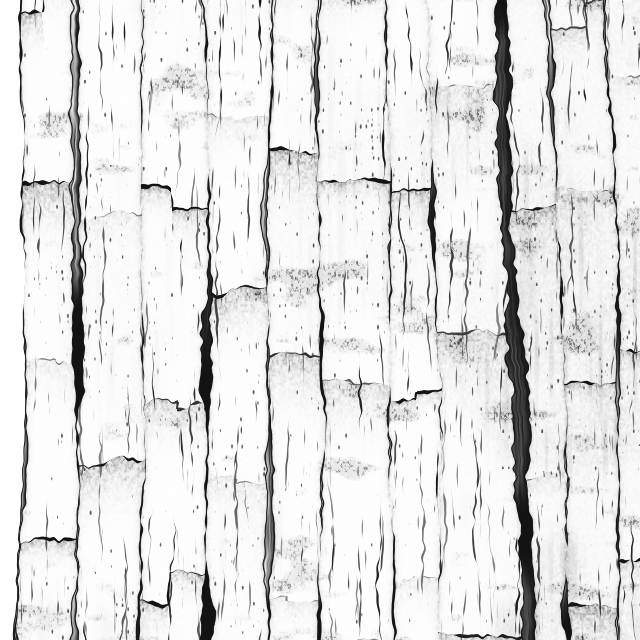
This texture is drawn by a Shadertoy shader. Its source:

```glsl
// Weathered white planks in ink: ragged split seams, broken ends, hairline cracks and specks.

const float SEAMS = 11.0;
const float MAIN_SPLIT = 8.0;
const float LEFT_MARGIN = 0.033;
const float SEAM_PITCH = 0.093;
const vec3 PAPER = vec3(0.995);
const vec3 INK = vec3(0.075, 0.073, 0.073);

float hash(vec2 p) {
  vec3 q = fract(p.xyx * 0.1031);
  q += dot(q, q.yzx + 33.33);
  return fract((q.x + q.y) * q.z);
}

float noise(vec2 p) {
  vec2 i = floor(p), f = fract(p);
  f = f * f * (3.0 - 2.0 * f);
  return mix(mix(hash(i), hash(i + vec2(1, 0)), f.x),
             mix(hash(i + vec2(0, 1)), hash(i + vec2(1, 1)), f.x), f.y);
}

float fbm(vec2 p) {
  return 0.6 * noise(p) + 0.4 * noise(p * 2.3 + 19.0);
}

// One-dimensional noise around zero.
float wobble(float t, float seed) {
  return noise(vec2(t, seed)) - 0.5;
}

// Coverage of a stroke, fading out as it thins.
float stroke(float dist, float halfWidth) {
  float edge = max(0.6 / iResolution.y, 0.001);
  return (1.0 - smoothstep(-edge, edge, dist - halfWidth)) * smoothstep(0.0, edge, halfWidth);
}

// Wandering horizontal position of a seam.
float seamX(float i, float y) {
  float x = LEFT_MARGIN + i * SEAM_PITCH;
  x += step(0.5, i) * 0.042 * (hash(vec2(i, 41)) - 0.5);
  x -= 0.05 * smoothstep(5.0, 8.0, i) * (y - 0.6) * (0.3 + 0.7 * hash(vec2(i, 5)));
  x += 0.016 * wobble(y * 3.0, i * 7.0) + 0.006 * wobble(y * 20.0, i * 5.0 + 60.0);
  return x + 0.0035 * wobble(y * 75.0, i * 5.0 + 30.0);
}

// Half width of a seam: a broken hairline that opens into long wedges.
float seamHalfWidth(float i, float y, float side) {
  float strength = 0.15 + 0.85 * fract(i * 0.618);
  float hair = 0.0021 * smoothstep(-0.35, 0.25, wobble(y * 9.0, i + 90.0));
  hair *= 0.75 + wobble(y * 70.0, i + 140.0);
  float wedge = 0.0105 * strength * smoothstep(-0.04, 0.35, wobble(y * 4.5, i * 9.0 + 20.0));
  if (i == MAIN_SPLIT) wedge += 0.008 * smoothstep(0.2, 0.42, y);
  float seed = i * 3.0 + side;
  return hair + wedge * (1.0 + 0.9 * wobble(y * 28.0, seed) + 0.5 * wobble(y * 90.0, seed));
}

// Tapered vertical cracks, at most one per cell.
float cracks(vec2 p, vec2 cell, float density, float width, float seed) {
  vec2 g = p / cell;
  float column = floor(g.x) + seed;
  g.y += hash(vec2(column, seed));
  vec2 id = floor(g) + seed, f = fract(g);
  float along = abs(f.y - 0.5) * 2.0 / (0.25 + 0.75 * hash(id + 17.0));
  float centre = 0.3 + 0.4 * hash(id + 31.0);
  centre += 0.36 * wobble(p.y * 12.0, column) + 0.13 * wobble(p.y * 70.0, column);
  float halfWidth = width * max(0.0, 1.0 - along * along);
  halfWidth *= 0.7 + 1.2 * wobble(p.y * 60.0, column + 9.0);
  float tone = 0.5 + 0.5 * hash(id + 53.0);
  return tone * stroke(abs(f.x - centre) * cell.x, halfWidth) * step(hash(id), density);
}

// Tiny scattered flecks, taller than wide and mostly faint.
float specks(vec2 p, float cell, float density) {
  vec2 id = floor(p / cell);
  vec2 offset = fract(p / cell) - 0.3 - 0.4 * vec2(hash(id + 3.0), hash(id + 8.0));
  float size = hash(id + 13.0);
  float radius = cell * (0.04 + 0.14 * size * size);
  return stroke(length(offset * vec2(1.0, 0.45)) * cell, radius) * step(hash(id), density);
}

// Broken plank ends: x is the ink line, y the soft shadow below it.
vec2 plankBreaks(vec2 p, float id, float left, float right) {
  float rowHeight = 0.27 + 0.15 * hash(vec2(id, 71));
  float t = p.y / rowHeight + hash(vec2(id, 23));
  vec2 key = vec2(id, floor(t) + 50.0);
  float across = (p.x - left) / max(right - left, 0.01);
  float drop = 0.1 * step(0.55, hash(key + 6.0)) * (hash(key + 7.0) - 0.4);
  float y = (fract(t) - 0.4 - 0.25 * hash(key)) * rowHeight;
  y += 0.024 * (across - 0.5) * (hash(key + 2.0) - 0.5);
  y += 0.011 * wobble(p.x * 32.0, key.y) + 0.005 * wobble(p.x * 130.0, id);
  float riser = (across - 0.35 - 0.3 * hash(key + 8.0)) * (right - left);
  riser += 0.006 * wobble(p.y * 50.0, id);
  float end = y - drop * step(0.0, riser);
  float weight = smoothstep(0.15, 0.7, hash(key + 4.0));
  float rough = noise(vec2(p.x * 75.0, key.y + 9.0));
  float line = stroke(abs(end), (0.35 + 0.65 * weight) * (0.0003 + 0.0036 * rough * rough));
  float within = step(min(drop, 0.0), y) * step(y, max(drop, 0.0));
  line = max(line, within * stroke(abs(riser), 0.0013 + 0.0018 * wobble(p.y * 60.0, id)));
  float shadow = step(end, 0.0) * exp(end / (0.008 + 0.025 * hash(key + 5.0)));
  shadow *= smoothstep(0.0, 0.12, fract(t));
  return vec2(line * (0.5 + 0.5 * weight), shadow * (0.3 + 0.7 * weight));
}

void mainImage(out vec4 fragColor, in vec2 fragCoord) {
  vec2 p = fragCoord / iResolution.y;

  // Seams with dark fibres inside, and the plank at this point.
  float plank = -1.0, gap = 0.0, gapTone = 0.0, rim = 0.0;
  for (float i = 0.0; i < SEAMS; i++) {
    float d = p.x - seamX(i, p.y);
    if (d > 0.0) plank = i;
    float halfWidth = seamHalfWidth(i, p.y, step(0.0, d) * 40.0);
    float cover = stroke(abs(d), halfWidth);
    float fibre = noise(vec2(d * 480.0 + 80.0, p.y * 18.0 + i * 13.0));
    float grey = smoothstep(-0.25, 0.05, wobble(p.y * 6.0, i * 4.0 + 33.0));
    grey *= 1.0 - 0.75 * smoothstep(-0.1, 0.8, d / max(halfWidth, 0.001));
    grey *= smoothstep(0.0005, 0.003, halfWidth - abs(d)) * (i == MAIN_SPLIT ? 0.3 : 1.0);
    if (cover > gap) { gap = cover; gapTone = grey * (0.1 + 0.8 * fibre); }
    rim = max(rim, exp(-max(abs(d) - halfWidth, 0.0) / 0.003));
  }
  float wood = step(0.0, plank);
  vec2 ends = plankBreaks(p, plank, seamX(plank, p.y), seamX(plank + 1.0, p.y));

  // Soft grain, stipple and smudges on the paint.
  float stipple = fbm(p * vec2(300, 220));
  float grain = smoothstep(0.55, 0.9, noise(p * vec2(130, 7)));
  float patchy = smoothstep(0.4, 0.75, fbm(p * vec2(8, 5) + 12.0));
  float worn = 0.25 + 0.75 * smoothstep(0.5, 0.95, p.x);
  float shade = worn * (0.08 * grain * patchy + (0.07 * patchy + 0.035 * worn) * stipple);
  shade += ends.y * (0.06 + 0.6 * stipple * stipple) + 0.2 * rim * stipple;
  float smudge = smoothstep(0.64, 0.84, fbm(p * vec2(11, 26) + 70.0));
  shade += smudge * (0.08 + 0.35 * smoothstep(0.5, 0.8, stipple));

  // Ink marks: cracks at three scales, flecks and plank ends.
  float marks = max(ends.x, cracks(p, vec2(0.036, 0.34), 0.6, 0.0017, 3.0));
  marks = max(marks, cracks(p, vec2(0.021, 0.15), 0.34, 0.0012, 37.0));
  marks = max(marks, 0.8 * cracks(p, vec2(0.012, 0.05), 0.16, 0.001, 83.0));
  marks = max(marks, 0.7 * specks(p, 0.0085, 0.03 + 0.14 * patchy));

  vec3 colour = PAPER * (1.0 - wood * shade);
  colour = mix(colour, INK, wood * marks);
  fragColor = vec4(mix(colour, INK + gapTone, gap), 1.0);
}
```
